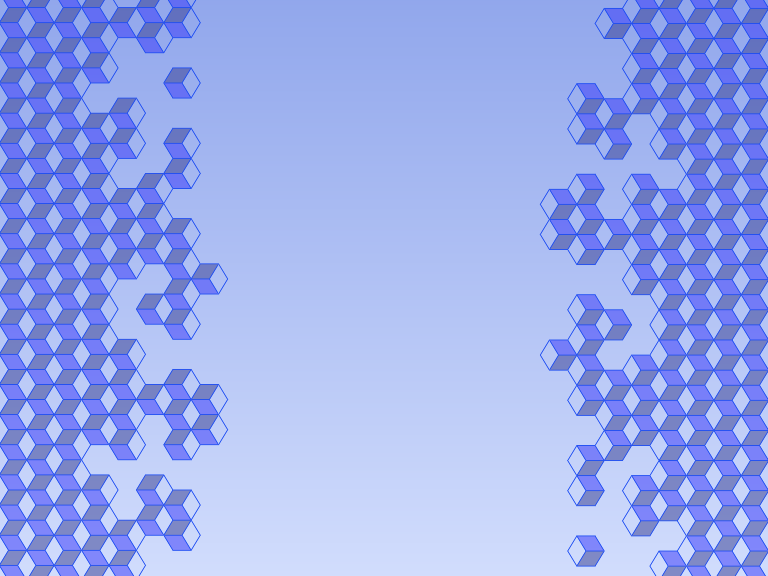
Write a WebGL 2 fragment shader that draws this background.

```glsl
#version 300 es
precision highp float;
// Two ragged banks of translucent hexagonal cubes beside a soft blue vertical gradient.

uniform vec2 u_resolution;
out vec4 fragColor;

// Lengths are fractions of the canvas height; y runs down from the top edge.
const vec2 CELL_STEP = vec2(0.04757, 0.05234);    // column and row spacing
const vec2 FIRST_CELL = vec2(0.0306, 0.0394);     // centre of column 0, row 0
const float TURN_SPAN = 1.1007;                   // vertical shift of the turned right bank
const float LINE_HALF_WIDTH = 0.0008;

const vec3 SKY_TOP = vec3(0.57, 0.655, 0.925);
const vec3 SKY_BOTTOM = vec3(0.82, 0.865, 0.99);
const vec3 SLATE_FACE = vec3(0.19, 0.22, 0.56);
const vec3 VIOLET_FACE = vec3(0.20, 0.20, 0.98);
const vec3 LINE_COLOR = vec3(0.10, 0.29, 0.95);
const float FACE_OPACITY = 0.5;
const float LINE_OPACITY = 0.9;

const float TAU = 6.2831853;
const float APOTHEM = 0.8660254;

float wave(float x, float period) {
    return cos(TAU * x / period);
}

// Distance from a phase to its closest whole number.
float phaseGap(float phase) {
    return abs(phase - floor(phase + 0.5));
}

// Solid bank with bays, then islands that thin out towards the open centre.
bool isFilled(float column, float row) {
    if (column < 2.5) return true;
    if (column < 3.5) return mod(row, 12.0) != 3.0;
    if (column < 4.5) {
        float bays = log((row + 9.74) / 11.244) / log(1.31);
        return phaseGap(bays) > 0.19;
    }
    if (column < 5.5) {
        float swell = 1.3 * step(row, 8.5) * wave(row - 0.41, 7.13);
        return wave(row, 3.317) + swell > 0.3;
    }
    if (column < 6.5) {
        float breaks = row < 8.5 ? log((row + 3.0) / 4.0) / log(1.5) : (row + 1.0) / 4.0;
        return row < 17.5 && phaseGap(breaks) > 0.2;
    }
    return column < 7.5 && abs(row - 11.5) < 3.0 && wave(row - 9.0, 4.5) > 0.5;
}

// Signed distance to a unit hexagon with corners at left and right.
float hexagon(vec2 q) {
    q = abs(q);
    return max(q.y, dot(q, vec2(APOTHEM, 0.5))) - APOTHEM;
}

// Distance to the three inner edges of a cube.
float cubeSpokes(vec2 q) {
    float nearest = 1e3;
    for (int i = 0; i < 3; i++) {
        float angle = TAU * (0.5 + float(i) / 3.0);
        vec2 spoke = vec2(cos(angle), sin(angle));
        nearest = min(nearest, length(q - spoke * clamp(dot(q, spoke), 0.0, 1.0)));
    }
    return nearest;
}

void main() {
    vec2 p = gl_FragCoord.xy / u_resolution.y;
    p.y = 1.0 - p.y;
    vec3 color = mix(SKY_TOP, SKY_BOTTOM, p.y);

    // The right bank is the left one turned by half a circle.
    float canvasWidth = u_resolution.x / u_resolution.y;
    if (p.x > 0.5 * canvasWidth) p = vec2(canvasWidth, TURN_SPAN) - p;

    vec2 cellRadius = CELL_STEP / vec2(1.5, 2.0 * APOTHEM);
    float pixel = 1.0 / u_resolution.y;
    float blur = 0.5 * pixel / cellRadius.y;
    float edgeDistance = 1e3;
    float slate = 0.0;
    float violet = 0.0;

    // Gather faces and edges from the neighbouring cells.
    float nearColumn = floor((p.x - FIRST_CELL.x) / CELL_STEP.x + 0.5);
    for (int i = -1; i <= 1; i++) {
        float column = nearColumn + float(i);
        float stagger = 0.5 * mod(column, 2.0);
        float nearRow = floor((p.y - FIRST_CELL.y) / CELL_STEP.y + stagger + 0.5);
        for (int j = -1; j <= 1; j++) {
            float row = nearRow + float(j);
            if (!isFilled(column, row)) continue;
            vec2 center = FIRST_CELL + vec2(column, row - stagger) * CELL_STEP;
            vec2 q = (p - center) / cellRadius;
            float hex = hexagon(q);
            edgeDistance = min(edgeDistance, min(abs(hex), cubeSpokes(q)));

            // The right-hand face stays clear.
            float clearSide = dot(vec2(q.x, abs(q.y)), vec2(APOTHEM, -0.5));
            float tint = 1.0 - smoothstep(-blur, blur, max(hex, clearSide));
            float lower = smoothstep(-blur, blur, q.y);
            slate += tint * (1.0 - lower);
            violet += tint * lower;
        }
    }

    color = mix(color, SLATE_FACE, FACE_OPACITY * min(slate, 1.0));
    color = mix(color, VIOLET_FACE, FACE_OPACITY * min(violet, 1.0));
    float line = 1.0 - smoothstep(LINE_HALF_WIDTH - 0.5 * pixel, LINE_HALF_WIDTH + 0.5 * pixel,
                                  edgeDistance * cellRadius.y);
    color = mix(color, LINE_COLOR, LINE_OPACITY * line);
    fragColor = vec4(color, 1.0);
}
```
